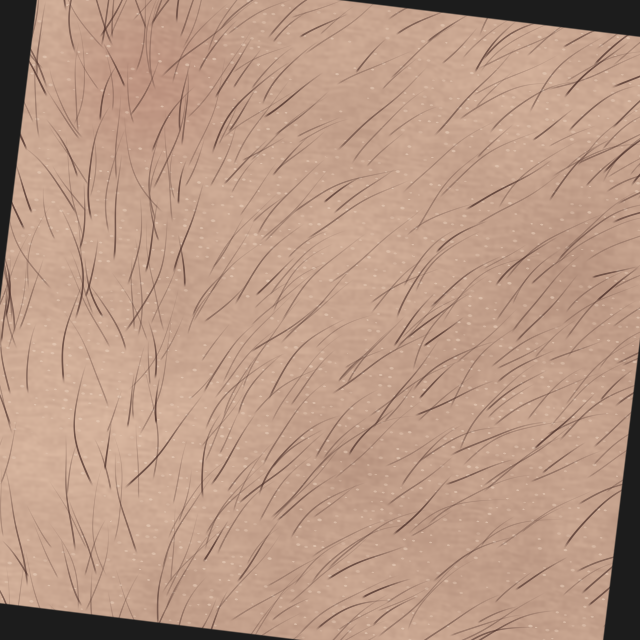
This texture is drawn by a Shadertoy shader. Its source:

```glsl
// Close view of pale skin with fine brown hairs, as a tilted square on near-black.
// Skin is layered value noise with ridges and pale flecks; hairs are bent, tapered
// strokes scattered over a jittered grid and combed by a smooth direction field.

#define TILT 0.122          // clockwise turn of the skin square, radians
#define HAIR_CELLS 9.0      // grid cells across the canvas
#define HAIRS_PER_CELL 6    // strokes rooted in each cell
#define HAIR_WIDTH 0.0015   // half width at the root
#define HAIR_OPACITY 0.82
#define FLECK_CELLS 72.0
#define GRAIN 0.42          // strength of the fine skin relief
#define BACKDROP vec3(0.11, 0.11, 0.11)
#define SKIN_DARK vec3(0.69, 0.55, 0.475)
#define SKIN_LIGHT vec3(0.84, 0.705, 0.615)
#define HAIR_COLOR vec3(0.30, 0.19, 0.165)
#define FLECK_COLOR vec3(0.91, 0.81, 0.73)

// Integer hash: three values in 0..1 per cell and seed
vec3 hash3(vec2 cell, int seed) {
    uvec3 v = uvec3(ivec3(ivec2(cell), seed));
    v = v * 1664525u + 1013904223u;
    v.x += v.y * v.z; v.y += v.z * v.x; v.z += v.x * v.y;
    v ^= v >> 16u;
    v.x += v.y * v.z; v.y += v.z * v.x; v.z += v.x * v.y;
    return vec3(v) / 4294967295.0;
}

float noise(vec2 p, int seed) {
    vec2 i = floor(p), f = fract(p);
    f = f * f * (3.0 - 2.0 * f);
    float low = mix(hash3(i, seed).x, hash3(i + vec2(1, 0), seed).x, f.x);
    float high = mix(hash3(i + vec2(0, 1), seed).x, hash3(i + vec2(1, 1), seed).x, f.x);
    return mix(low, high, f.y);
}

// Combing angle: upright at the left, swept up and right elsewhere
float combAngle(vec2 p) {
    float swept = smoothstep(0.08, 0.48, p.x);
    return mix(1.75, 0.78, swept) - 0.2 * p.x * swept + 0.3 * (noise(p * 4.0, 3) - 0.5);
}

// Opacity of one bent stroke, dark at the root and fading to the tip
float hair(vec2 p, vec2 center, vec3 shape, vec3 look, float px) {
    float wild = 1.0 - smoothstep(0.1, 0.45, center.x);
    float angle = combAngle(center) + (shape.x - 0.5) * mix(0.5, 0.95, wild);
    float halfLength = mix(0.035, 0.1, shape.y);
    float bend = mix(mix(-0.6, 3.0, shape.z), mix(-3.0, 3.0, shape.z), wild);
    vec2 dir = vec2(cos(angle), sin(angle));
    vec2 d = p - center;
    vec2 q = vec2(dot(d, dir), dot(d, vec2(-dir.y, dir.x)));
    float t = q.x / halfLength * 0.5 + 0.5;
    if (t < 0.0 || t > 1.0) return 0.0;
    float wave = 0.0015 * sin(q.x * 45.0 + look.z * 6.28);
    float slope = 2.0 * bend * q.x;
    float dist = abs(q.y + bend * q.x * q.x + wave) / sqrt(1.0 + slope * slope);
    float width = HAIR_WIDTH * mix(1.0, 0.5, t) * mix(0.7, 1.15, look.x);
    float cover = 1.0 - smoothstep(width * 0.2, width + 0.55 * px, dist);
    float fade = smoothstep(0.0, 0.1, t) * (1.0 - smoothstep(0.35, 1.0, t) * 0.85)
               * (1.0 - smoothstep(0.9, 1.0, t));
    return cover * fade * HAIR_OPACITY * mix(0.3, 1.0, look.x * look.x);
}

// Combined opacity of all strokes that can reach p
float hairCover(vec2 p, float px) {
    vec2 home = floor(p * HAIR_CELLS);
    float clear = 1.0;
    for (int y = -1; y <= 1; y++)
    for (int x = -1; x <= 1; x++) {
        vec2 cell = home + vec2(x, y);
        for (int n = 0; n < HAIRS_PER_CELL; n++) {
            vec3 place = hash3(cell, 10 + n);
            vec3 shape = hash3(cell, 40 + n);
            vec3 look = hash3(cell, 70 + n);
            vec2 center = (cell + place.xy) / HAIR_CELLS;
            // Thicker growth in the upper left, bare spots elsewhere
            float growth = 0.62 + 0.5 * noise(center * 5.0, 5)
                         + 0.3 * (1.0 - smoothstep(0.1, 0.5, distance(center, vec2(0.2, 0.9))));
            if (place.z < growth) clear *= 1.0 - hair(p, center, shape, look, px);
        }
    }
    return 1.0 - clear;
}

// Small pale flecks, one possible per cell
float flecks(vec2 p, float px) {
    vec2 q = p * FLECK_CELLS, cell = floor(q);
    vec3 h = hash3(cell, 90);
    vec2 d = (fract(q) - mix(vec2(0.3), vec2(0.7), h.xy)) * vec2(0.8, 1.25);
    float size = mix(0.1, 0.24, h.x);
    float spot = 1.0 - smoothstep(size * 0.4, size + 0.4 * px * FLECK_CELLS, length(d));
    float patches = smoothstep(0.25, 0.75, noise(p * 6.0, 91));
    return spot * step(h.z, 0.12 + 0.3 * patches) * mix(0.25, 0.65, h.y);
}

// Skin tone from broad shading, blotches and fine ridges along the square
vec3 skin(vec2 p, vec2 local, float px) {
    float tone = 0.72 + 0.42 * (noise(p * 3.5, 1) - 0.5) + 0.22 * (noise(p * 11.0, 2) - 0.5);
    tone -= 0.24 * smoothstep(0.55, 1.25, p.x + 0.6 * (1.0 - p.y));
    float redness = 1.0 - smoothstep(0.0, 0.2, distance(p, vec2(0.23, 0.87)));
    tone -= 0.25 * redness;
    float ridges = noise(local * vec2(55.0, 190.0) + 2.0 * noise(local * 25.0, 6), 7) - 0.5;
    float pores = noise(local * 150.0, 8) - 0.5;
    tone += GRAIN * (0.6 * ridges + 0.4 * pores);
    vec3 color = mix(SKIN_DARK, SKIN_LIGHT, clamp(tone, -0.2, 1.1));
    color -= redness * vec3(0.0, 0.025, 0.02);
    return mix(color, FLECK_COLOR, flecks(local + 0.5, px));
}

void mainImage(out vec4 fragColor, in vec2 fragCoord) {
    float px = 1.0 / min(iResolution.x, iResolution.y);
    vec2 d = (fragCoord - 0.5 * iResolution.xy) * px;
    vec2 p = d + 0.5;
    float c = cos(TILT), s = sin(TILT);
    vec2 local = vec2(c * d.x - s * d.y, s * d.x + c * d.y);

    vec3 color = mix(skin(p, local, px), HAIR_COLOR, hairCover(p, px));
    float edge = max(abs(local.x), abs(local.y)) - 0.5;
    color = mix(color, BACKDROP, smoothstep(-px, px, edge));
    fragColor = vec4(color, 1.0);
}
```
